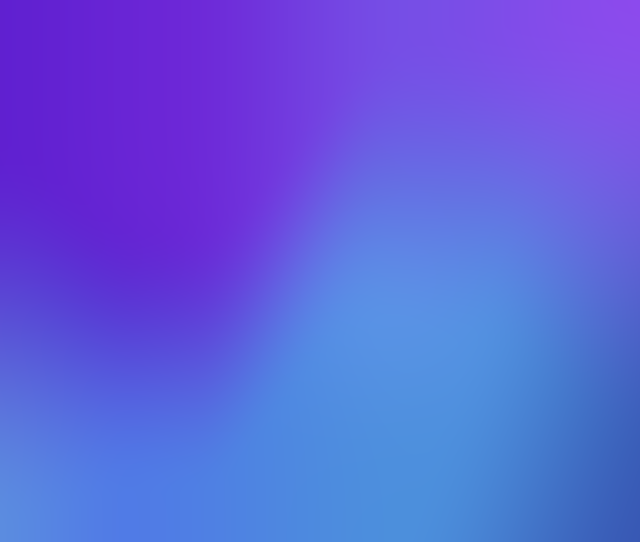
This background is drawn by a WebGL 1 fragment shader. Its source:

```glsl
precision highp float;
// Soft violet-to-blue gradient: a purple upper field melts into a blue lower field along a curved border.
uniform vec2 u_resolution;

#define BORDER_LEFT 0.335    // border height on the left
#define BORDER_RIGHT 0.655   // border height right of the centre
#define BLEND_WIDTH 0.25     // least half-width of the border blend
#define CORNER_LEAN 0.28     // how far the dark corner leans to the right
#define GLOW_CENTER vec2(0.60, 0.44)
#define SHADE_CENTER vec2(0.23, 0.43)

const vec3 INDIGO = vec3(0.373, 0.125, 0.816);
const vec3 PURPLE = vec3(0.427, 0.153, 0.843);
const vec3 LAVENDER = vec3(0.463, 0.306, 0.902);
const vec3 ORCHID = vec3(0.553, 0.290, 0.929);

const vec3 PALE_BLUE = vec3(0.361, 0.557, 0.875);
const vec3 ROYAL_BLUE = vec3(0.314, 0.478, 0.902);
const vec3 SKY_BLUE = vec3(0.298, 0.561, 0.863);
const vec3 DEEP_BLUE = vec3(0.216, 0.337, 0.700);

const vec3 GLOW_TINT = vec3(0.055, 0.016, 0.036);
const vec3 SHADE_TINT = vec3(0.035, 0.0, 0.016);

// Purple field, left to right
vec3 upperField(float x) {
    vec3 color = mix(INDIGO, PURPLE, smoothstep(-0.05, 0.33, x));
    color = mix(color, LAVENDER, smoothstep(0.25, 0.65, x));
    return mix(color, ORCHID, smoothstep(0.60, 1.05, x));
}

// Blue field, left to right, darkening into the lower right corner
vec3 lowerField(vec2 p) {
    vec3 color = mix(PALE_BLUE, ROYAL_BLUE, smoothstep(-0.05, 0.22, p.x));
    color = mix(color, SKY_BLUE, smoothstep(0.15, 0.65, p.x));
    return mix(color, DEEP_BLUE, smoothstep(0.62, 1.05, p.x - CORNER_LEAN * p.y));
}

// Share of the upper field: low on the left, rising past the centre
float upperShare(vec2 p) {
    float leftEdge = 1.0 - smoothstep(0.0, 0.22, p.x);
    float rightEdge = smoothstep(0.75, 1.0, p.x);
    float height = mix(BORDER_LEFT, BORDER_RIGHT, smoothstep(0.30, 0.60, p.x));
    height += 0.045 * leftEdge - 0.075 * rightEdge;
    float halfWidth = BLEND_WIDTH + 0.11 * leftEdge + 0.13 * rightEdge;
    halfWidth += 0.05 * smoothstep(0.50, 0.70, p.x);
    return smoothstep(height - halfWidth, height + halfWidth, p.y);
}

// Gaussian falloff around a center
float softSpot(vec2 p, vec2 center, vec2 radius) {
    vec2 d = (p - center) / radius;
    return exp(-dot(d, d));
}

void main() {
    vec2 p = gl_FragCoord.xy / u_resolution;
    vec3 color = mix(lowerField(p), upperField(p.x), upperShare(p));

    // Light pool in the blue, dimmer band under the purple
    color += GLOW_TINT * softSpot(p, GLOW_CENTER, vec2(0.20, 0.19));
    color -= SHADE_TINT * softSpot(p, SHADE_CENTER, vec2(0.26, 0.17));

    gl_FragColor = vec4(color, 1.0);
}
```
